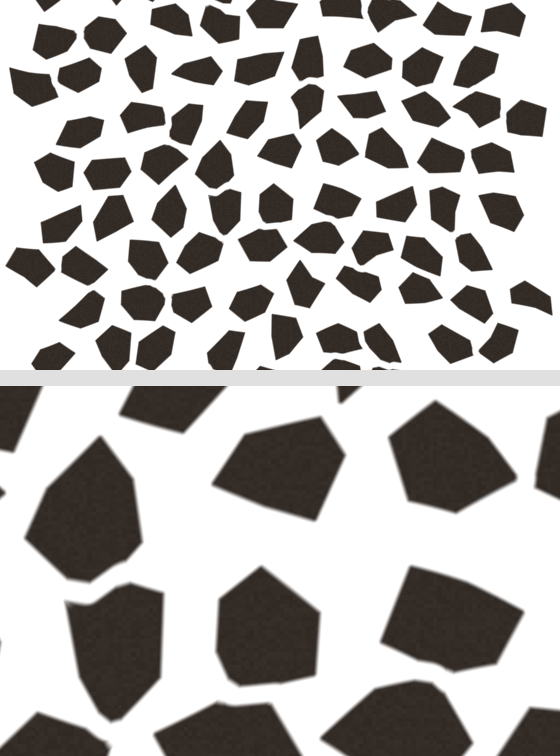
Top, the full canvas; bottom, a detail of the centre.
A Shadertoy shader for this pattern:

```glsl
const float TAU = 6.2831853;
const vec2 GRID = vec2(10.0, 8.0);          // columns and rows per tile
const vec3 PAPER = vec3(1.0);
const vec3 STONE = vec3(0.20, 0.17, 0.15);
const float CORNERS = 6.0;
const vec2 STONE_RADII = vec2(0.067, 0.051);
const float ROUNDING = 0.0026;
const float MIN_GAP = 0.017;

float hash(vec2 p) {
    return fract(sin(dot(p, vec2(127.1, 311.7))) * 43758.5453);
}

vec2 rotate(vec2 p, float angle) {
    float c = cos(angle), s = sin(angle);
    return vec2(c * p.x + s * p.y, c * p.y - s * p.x);
}

// Corner of an uneven polygon; corner 1 is pulled inwards as a notch
vec2 stoneCorner(float index, vec2 id) {
    vec2 seed = id + vec2(17.0, 29.0) * (index + 1.0);
    float angle = (index + 0.55 * (hash(seed) - 0.5)) * TAU / CORNERS;
    float reach = mix(0.82, 1.10, hash(seed + 5.3));
    if (index == 1.0) reach *= mix(0.35, 0.85, hash(seed + 9.1));
    return reach * STONE_RADII * vec2(cos(angle), sin(angle));
}

// Signed distance to the rounded polygon
float stoneDistance(vec2 p, vec2 id) {
    vec2 a = stoneCorner(CORNERS - 1.0, id);
    float nearest = dot(p - a, p - a);
    float side = 1.0;
    for (float i = 0.0; i < CORNERS; i++) {
        vec2 b = stoneCorner(i, id);
        vec2 edge = a - b;
        vec2 w = p - b;
        vec2 q = w - edge * clamp(dot(w, edge) / dot(edge, edge), 0.0, 1.0);
        nearest = min(nearest, dot(q, q));
        bvec3 c = bvec3(p.y >= b.y, p.y < a.y, edge.x * w.y > edge.y * w.x);
        if (all(c) || all(not(c))) side = -side;
        a = b;
    }
    return side * sqrt(nearest) - ROUNDING;
}

// Random turn, mostly lying flat, with some mirrored and some upright
vec2 orient(vec2 p, vec2 id) {
    float angle = 1.5 * (hash(id + 3.7) - 0.5);
    angle += 0.5 * TAU * step(0.5, hash(id + 7.9));
    angle += 0.25 * TAU * step(0.7, hash(id + 11.3));
    p = rotate(p, angle);
    p.x *= hash(id + 13.1) < 0.5 ? -1.0 : 1.0;
    return p;
}

// Staggered rows whose open seam meanders
float rowShift(float row) {
    return 0.25 + 0.5 * mod(row, 2.0) + 0.3 * sin(TAU * 2.0 * row / GRID.y + 0.6);
}

// Distance to the nearest stone, keeping a gap to the second nearest
float stoneField(vec2 cell, vec2 cellSize) {
    float first = 1.0, second = 1.0;
    for (float j = -1.0; j <= 1.0; j++) {
        float row = floor(cell.y) + j;
        float x = cell.x - rowShift(mod(row, GRID.y));
        for (float i = -1.0; i <= 1.0; i++) {
            float column = floor(x) + i;
            vec2 id = mod(vec2(column, row), GRID);
            if (id.x > GRID.x - 1.5) continue;   // one open place per row
            vec2 jitter = vec2(hash(id + 1.7), hash(id + 2.3)) - 0.5;
            vec2 center = vec2(column, row) + 0.5 + jitter * vec2(0.30, 0.24);
            vec2 local = (vec2(x, cell.y) - center) * cellSize;
            float d = stoneDistance(orient(local, id), id);
            second = min(second, max(first, d));
            first = min(first, d);
        }
    }
    return max(first, 0.5 * (MIN_GAP - (second - first)));
}

void mainImage(out vec4 fragColor, in vec2 fragCoord) {
    vec2 uv = fragCoord / iResolution.xy;
    vec2 tileSize = vec2(iResolution.x / iResolution.y, 1.0);

    // Gently waving rows
    vec2 cell = uv * GRID;
    cell.y += 0.22 * sin(TAU * uv.x + 0.8) + 0.08 * sin(TAU * 3.0 * uv.x);

    float d = stoneField(cell, tileSize / GRID);
    float soft = max(0.0027, 0.8 / iResolution.y);
    float ink = 1.0 - smoothstep(-soft, soft, d);

    // Faint grain inside the stones
    float grain = hash(floor(uv * vec2(384.0, 253.0))) - 0.5;
    vec3 color = mix(PAPER, STONE + 0.025 * grain, ink);
    fragColor = vec4(color, 1.0);
}
```
